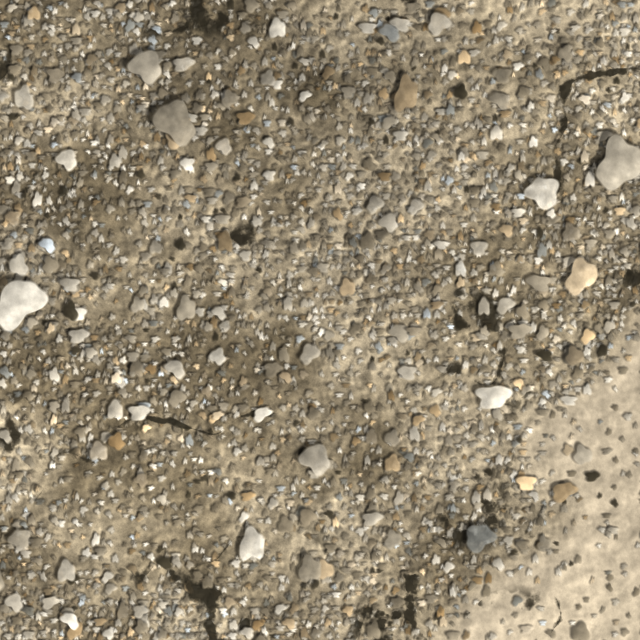
Give the GLSL for this texture, as a three.js fragment shader.

```glsl
// Dry gravelly soil seen from above: lumpy tan dirt, a pale sandy corner and
// broken dark cracks, under layers of dusty pebbles scattered one per grid cell.
// Light falls from the lower right, so shadows lie at the upper left.

varying vec2 vUv;

const vec2 LIGHT = vec2(0.75, -0.66);
const vec3 DARK_DIRT = vec3(0.455, 0.408, 0.322);
const vec3 LIGHT_DIRT = vec3(0.72, 0.66, 0.55);
const vec3 SAND = vec3(0.82, 0.755, 0.645);
const vec3 CRACK = vec3(0.17, 0.155, 0.12);
const vec3 DULL_STONE = vec3(0.52, 0.47, 0.38);
const vec3 PALE_STONE = vec3(1.0, 0.965, 0.89);
const float SOFTNESS = 0.0024;

float hash(vec2 p, float seed) {
  return fract(sin(dot(p, vec2(127.1, 311.7)) + seed * 17.3) * 43758.5453);
}

float noise(vec2 p) {
  vec2 cell = floor(p);
  vec2 f = fract(p);
  f = f * f * (3.0 - 2.0 * f);
  float low = mix(hash(cell, 0.0), hash(cell + vec2(1.0, 0.0), 0.0), f.x);
  float high = mix(hash(cell + vec2(0.0, 1.0), 0.0), hash(cell + 1.0, 0.0), f.x);
  return mix(low, high, f.y);
}

float fbm(vec2 p) {
  float sum = 0.0;
  float weight = 0.53;
  for (int i = 0; i < 4; i++) {
    sum += weight * noise(p);
    p = mat2(1.6, 1.2, -1.2, 1.6) * p + 7.3;
    weight *= 0.5;
  }
  return sum;
}

// Height lost towards the light; positive on lit slopes
float litSlope(vec2 uv, float frequency) {
  return fbm(uv * frequency) - fbm(uv * frequency + LIGHT * 0.42);
}

// Position across the border of the sandy corner; positive inside it
float sandBorder(vec2 uv) {
  return uv.x - uv.y - 0.62 + 0.4 * (noise(uv * 6.0 + 3.0) - 0.5);
}

float stoneDensity(vec2 uv) {
  float sand = smoothstep(-0.02, 0.12, sandBorder(uv));
  return mix(0.4, 1.3, noise(uv * 5.0 + 21.0)) * (1.0 - 0.75 * sand);
}

// Rounded, uneven block; negative inside
float pebbleDistance(vec2 q, float radius, float turn, float stretch) {
  float c = cos(turn);
  float s = sin(turn);
  q = mat2(c, -s, s, c) * q * vec2(1.0 / stretch, stretch);
  float angle = atan(q.y, q.x + 0.00001);
  float wobble = 1.0 + 0.14 * sin(3.0 * angle + turn * 5.0) + 0.08 * sin(5.0 * angle + turn * 9.0);
  vec2 cube = pow(abs(q) + 0.00001, vec2(3.0));
  return pow(cube.x + cube.y, 0.3333) - radius * wobble;
}

vec3 stoneColour(vec2 cell, float seed, float paleness) {
  float tone = pow(hash(cell, seed + 5.0), 1.5) + paleness;
  vec3 colour = mix(DULL_STONE, PALE_STONE, clamp(tone, 0.0, 1.0));
  float kind = hash(cell, seed + 6.0);
  colour *= mix(vec3(1.0), vec3(1.05, 0.94, 0.78), smoothstep(0.75, 1.0, kind));
  colour *= mix(vec3(1.0), vec3(0.92, 0.99, 1.09), 1.0 - step(0.07, kind));
  return mix(colour, CRACK * 1.5, 1.0 - step(0.012, kind));
}

// Lays one grid of shaded stones and their shadows over the ground
vec3 scatterStones(vec3 ground, vec2 uv, float cells, float share, vec2 radii, float paleness, float seed) {
  vec2 p = uv * cells;
  float soft = SOFTNESS * cells;
  for (int j = -1; j <= 1; j++) {
    for (int i = -1; i <= 1; i++) {
      vec2 cell = floor(p) + vec2(float(i), float(j));
      vec2 centre = cell + 0.2 + 0.6 * vec2(hash(cell, seed), hash(cell, seed + 1.0));
      if (hash(cell, seed + 2.0) > share * stoneDensity(centre / cells)) continue;
      float size = hash(cell, seed + 3.0);
      float radius = mix(radii.x, radii.y, size * size);
      float turn = 6.2832 * hash(cell, seed + 4.0);
      float stretch = mix(1.0, 1.3, hash(cell, seed + 7.0));
      vec2 q = p - centre;
      float shade = pebbleDistance(q + LIGHT * radius * 0.4, radius, turn, stretch);
      ground *= 1.0 - 0.5 * (1.0 - smoothstep(-soft, soft * 1.5, shade));
      float body = pebbleDistance(q, radius, turn, stretch);
      vec3 colour = stoneColour(cell, seed, paleness);
      colour *= 0.97 + 0.18 * dot(q / radius, LIGHT) + 0.2 * (noise(uv * 75.0 + seed) - 0.5);
      float bare = mix(0.65, 1.0, hash(cell, seed + 8.0));
      ground = mix(ground, colour, bare * (1.0 - smoothstep(-soft, soft, body)));
    }
  }
  return ground;
}

vec3 soil(vec2 uv) {
  float patches = smoothstep(0.25, 0.75, fbm(uv * 7.0 + 11.0));
  float sand = smoothstep(-0.05, 0.12, sandBorder(uv));
  vec3 colour = mix(mix(DARK_DIRT, LIGHT_DIRT, patches), SAND, sand);
  return colour * (1.0 + litSlope(uv, 62.0) * mix(0.9, 0.3, sand));
}

// Broken wandering lines, thickest along the rim of the sand
float crackMask(vec2 uv) {
  float ragged = fbm(uv * 42.0 + 5.0);
  float line = abs(fbm(uv * 4.0 + 31.0) - 0.5) + 0.09 * (ragged - 0.4);
  float gaps = smoothstep(0.5, 0.65, noise(uv * 8.0 + 13.0));
  float rim = abs(sandBorder(uv) + 0.05) + 0.22 * (ragged - 0.4);
  float rimGaps = smoothstep(0.3, 0.5, noise(uv * 10.0 + 41.0));
  return max(gaps * (1.0 - smoothstep(0.004, 0.026, line)), rimGaps * (1.0 - smoothstep(0.005, 0.04, rim)));
}

void main() {
  vec3 colour = soil(vUv);
  colour = scatterStones(colour, vUv, 90.0, 0.75, vec2(0.24, 0.5), 0.05, 10.0);
  colour = scatterStones(colour, vUv, 56.0, 0.55, vec2(0.18, 0.45), 0.06, 30.0);
  colour = mix(colour, CRACK, 0.88 * crackMask(vUv));
  colour = scatterStones(colour, vUv, 30.0, 0.34, vec2(0.17, 0.4), 0.1, 50.0);
  colour = scatterStones(colour, vUv, 15.0, 0.17, vec2(0.17, 0.36), 0.22, 70.0);
  colour = scatterStones(colour, vUv, 9.0, 0.08, vec2(0.18, 0.32), 0.3, 90.0);

  // Lumps, fine grain and broad light and dark areas
  colour *= 1.0 + 0.4 * litSlope(vUv + 0.37, 28.0);
  colour *= 1.0 + 0.22 * (fbm(vUv * 110.0 + 9.0) - 0.5);
  colour *= 1.02 + 0.4 * (fbm(vUv * 3.5 + 17.0) - 0.5);
  gl_FragColor = vec4(clamp(colour, 0.0, 1.0), 1.0);
}
```
